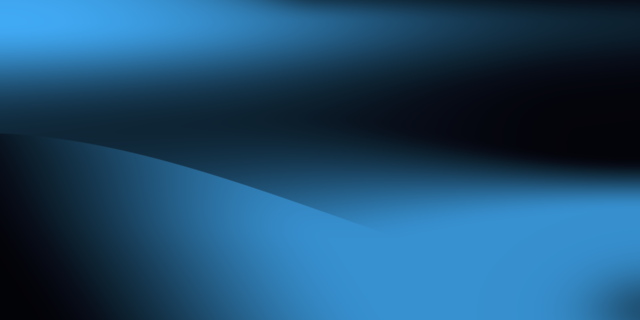
This background is drawn by a Shadertoy shader. Its source:

```glsl
// Asymmetric bell: separate widths below and above the centre
float bell(float d, float below, float above) {
    float q = d / (d < 0.0 ? below : above);
    return exp(-q * q);
}

// Glow along the top, fading and narrowing to the right
float topGlow(vec2 p) {
    float ambient = mix(0.17, 0.04, smoothstep(0.3, 0.9, p.x));
    float strength = 0.1 + 0.69 * exp(-p.x * p.x / 0.36);
    float above = mix(0.4, 0.075, smoothstep(0.1, 0.5, p.x));
    return ambient + strength * bell(p.y - 0.93, 0.2 - 0.08 * p.x, above);
}

// Coverage of the soft wave, whose upper edge sharpens to the right
float waveCover(vec2 p) {
    float left = 1.0 - p.x;
    float low = 0.34 - 0.6 * left * left;
    float high = 0.66 - 0.15 * smoothstep(0.4, 1.0, p.x);
    return 1.0 - smoothstep(low, high, p.y);
}

// Slanted gradient inside the front sheet
float sheetLight(vec2 p) {
    float ramp = smoothstep(0.04, 0.6, p.x + 0.33 * p.y);
    float fade = 1.0 - 0.18 * smoothstep(0.25, 0.55, p.y);
    return mix(0.025, 0.81, ramp) * fade;
}

// Upper outline of the front sheet
float sheetEdge(float x) {
    return 0.583 - x * (0.08 + x * (1.17 - 0.73 * x));
}

// Near-black navy through to clear blue
vec3 blueRamp(float light) {
    vec3 navy = vec3(0.35, 0.4, 1.0);
    vec3 azure = vec3(0.265, 0.695, 1.0);
    return light * mix(navy, azure, smoothstep(0.0, 0.2, light));
}

void mainImage(out vec4 fragColor, in vec2 fragCoord) {
    vec2 p = fragCoord / iResolution.xy;

    // Back layers
    float light = mix(topGlow(p), 0.81, waveCover(p));

    // Front sheet with a smooth outline
    float pixel = 1.0 / iResolution.y;
    float cover = smoothstep(-pixel, pixel, sheetEdge(p.x) - p.y);
    light = mix(light, sheetLight(p), cover);

    // Shade in the lower right corner
    vec2 corner = (p - vec2(1.02, 0.03)) / vec2(0.1, 0.12);
    light *= 1.0 - 0.45 * exp(-dot(corner, corner));

    fragColor = vec4(blueRamp(light), 1.0);
}
```
